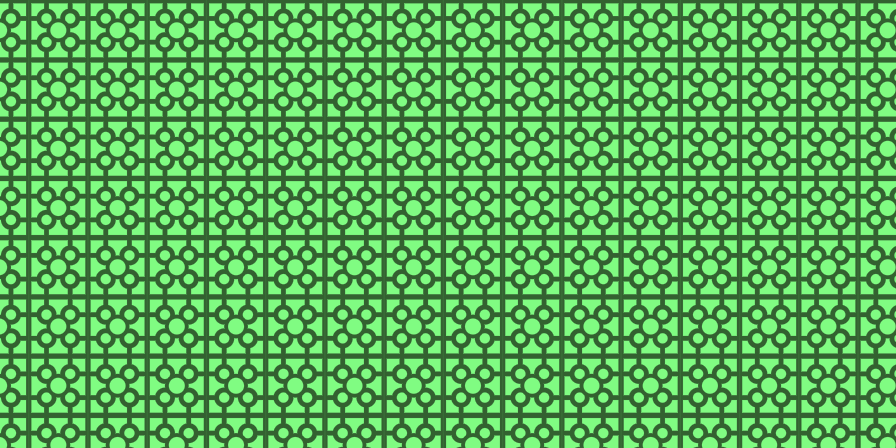
This pattern is drawn by a Shadertoy shader. Its source:

```glsl
// Green lattice of square tiles, each holding a four-petal ring flower with stems.
// One tile is folded into a quadrant; distance functions for the border, stems,
// petal rings and centre ring are merged and shaded with a one-pixel soft edge.

#define ROWS 7.563                  // tiles per canvas height
#define SHIFT vec2(0.515, -0.012)   // lattice offset, in tiles
#define LINE 0.041                  // half width of rings and stems
#define BORDER 0.045                // half width of the tile border
#define PETAL_AT 0.200              // petal centre on each axis
#define PETAL_R 0.128               // middle radius of a petal ring
#define CENTRE_R 0.168              // middle radius of the centre ring
#define SEAM 0.07                   // strength of the joint between tiles
#define LIGHT vec3(0.50, 0.99, 0.51)
#define DARK vec3(0.20, 0.38, 0.19)

float ring(vec2 p, float radius, float halfWidth) {
    return abs(length(p) - radius) - halfWidth;
}

// Straight stem running from a petal to the tile border, parallel to y.
float stem(vec2 p) {
    return max(abs(p.x - PETAL_AT) - LINE, PETAL_AT + PETAL_R - p.y);
}

float tileDistance(vec2 cell) {
    vec2 q = abs(cell);
    float border = 0.5 - BORDER - max(q.x, q.y);
    float stems = min(stem(q), stem(q.yx));
    float petal = ring(q - PETAL_AT, PETAL_R, LINE);
    float lines = min(border, min(stems, petal));

    // The centre disc covers the inner parts of the petals.
    float disc = CENTRE_R - length(q);
    return min(max(lines, disc), ring(q, CENTRE_R, LINE * 0.8));
}

void mainImage(out vec4 fragColor, in vec2 fragCoord) {
    // Tile coordinates, counted from the upper left.
    vec2 fromTop = vec2(fragCoord.x, iResolution.y - fragCoord.y);
    vec2 cell = fract(fromTop / iResolution.y * ROWS + SHIFT) - 0.5;

    // Line work with an edge about one pixel wide.
    float pixel = ROWS / iResolution.y;
    float ink = clamp(0.5 - tileDistance(cell) / (1.1 * pixel), 0.0, 1.0);
    vec3 color = mix(LIGHT, DARK, ink);

    // Faint joint along the upright tile edges.
    float joint = 1.0 - smoothstep(0.004, 0.004 + pixel, 0.5 - abs(cell.x));
    color = mix(color, LIGHT, SEAM * joint);

    fragColor = vec4(color, 1.0);
}
```
